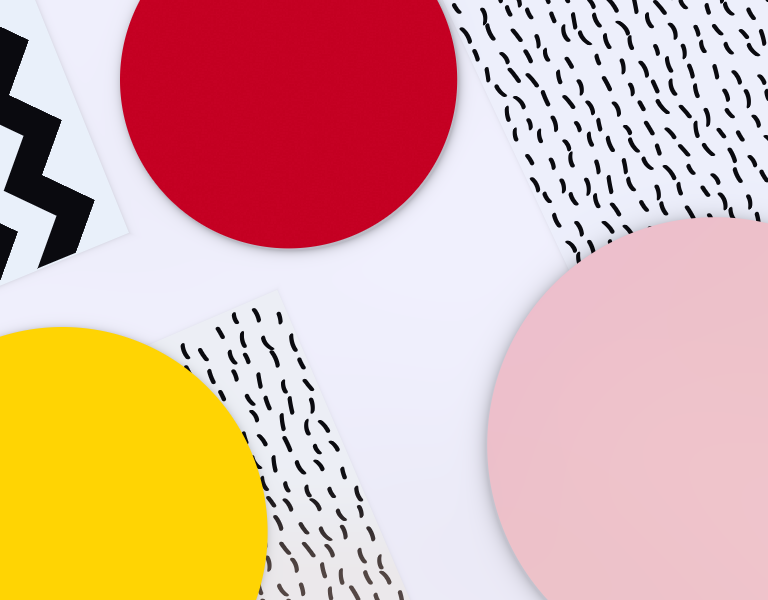
Reproduce this background procedurally as a WebGL 1 fragment shader.

```glsl
precision highp float;
// Flat paper still life: red, yellow and pink discs over dashed and zigzag cards.
uniform vec2 u_resolution;

float fill(float d) {
  return clamp(0.5 - d * u_resolution.y, 0.0, 1.0);
}

float shadow(float d, float reach) {
  return exp(-max(d, 0.0) / reach);
}

vec2 hash2(vec2 cell) {
  return fract(sin(vec2(dot(cell, vec2(127.1, 311.7)), dot(cell, vec2(269.5, 183.3)))) * 43758.5);
}

// Jittered cells of short bent strokes, kept inside the corner x > 0, y > 0
float dashes(vec2 q) {
  vec2 size = vec2(0.034, 0.039);
  float nearest = 1.0;
  for (int j = -1; j <= 1; j++) {
    for (int i = -1; i <= 1; i++) {
      vec2 cell = floor(q / size) + vec2(float(i), float(j));
      vec2 rnd = hash2(cell);
      vec2 shape = hash2(cell + 57.0);
      float stagger = 0.5 * mod(cell.x, 2.0) - 0.25;
      vec2 center = (cell + 0.5 + 0.38 * (rnd - 0.5) + vec2(0.0, stagger)) * size;
      if (min(center.x, center.y) < 0.011) continue;
      vec2 v = q - center;
      v.x += (shape.x - 0.5) * 0.6 * v.y + (rnd.y - 0.5) * 45.0 * v.y * v.y;
      float halfLength = 0.006 + 0.006 * shape.y;
      float d = length(vec2(v.x, max(abs(v.y) - halfLength, 0.0))) - 0.0037;
      nearest = min(nearest, d);
    }
  }
  return nearest;
}

// Alternating chevron bands; the outermost band starts at zero
float zigzag(vec2 p) {
  vec2 v = p - vec2(0.1033, 0.8);
  float along = dot(v, vec2(0.3815, -0.9249)) / 0.1442;
  float across = dot(v, vec2(-0.9249, -0.3815));
  float wave = 1.0 - abs(2.0 * fract(along) - 1.0);
  float band = across - 0.0655 * wave;
  float repeated = mod(band, 0.1386);
  float d = abs(repeated - 0.03465) - 0.03465;
  return max(d, -band) * 0.74;
}

void main() {
  vec2 p = gl_FragCoord.xy / u_resolution.y;
  vec3 ink = vec3(0.04, 0.04, 0.06);

  // Table paper with a faint uneven light
  float light = sin(p.x * 5.0 + 1.3 * sin(p.y * 4.0)) * sin(p.y * 6.0 + p.x);
  vec3 color = vec3(0.937, 0.936, 0.988) + 0.006 * light;
  color -= vec3(0.01, 0.014, 0.016) * smoothstep(0.4, 0.0, p.y);

  // Zigzag card, upper left
  vec2 corner = p - vec2(0.215, 0.612);
  float card = max(dot(corner, vec2(0.928, 0.374)), dot(corner, vec2(0.38, -0.925)));
  color *= 1.0 - 0.08 * shadow(card, 0.004);
  color = mix(color, vec3(0.915, 0.94, 0.98), fill(card));
  color = mix(color, ink, fill(max(zigzag(p), card + 0.003)));

  // Dashed card, upper right
  vec2 v = p - vec2(0.7287, 1.02);
  vec2 q = vec2(dot(v, vec2(0.906, 0.423)), dot(v, vec2(0.423, -0.906)));
  color *= 1.0 - 0.05 * shadow(abs(q.x), 0.003);
  color = mix(color, vec3(0.928, 0.936, 0.985), fill(-q.x));
  color = mix(color, ink, fill(dashes(q)));

  // Dashed card, lower middle; its ink fades to brown near the bottom
  v = p - vec2(0.462, 0.517);
  q = vec2(dot(v, vec2(-0.919, -0.394)), dot(v, vec2(0.394, -0.919)));
  card = -min(q.x, q.y);
  color *= 1.0 - 0.04 * shadow(abs(card), 0.003);
  float fade = smoothstep(0.24, 0.02, p.y);
  color = mix(color, mix(vec3(0.925, 0.935, 0.96), vec3(0.92, 0.91, 0.92), fade), fill(card));
  color = mix(color, mix(ink, vec3(0.33, 0.28, 0.27), fade), fill(dashes(q)));

  // Red disc
  vec2 center = vec2(0.481, 0.867);
  float disc = length(p - center) - 0.281;
  color *= 1.0 - 0.22 * shadow(length(p - center - vec2(0.003, -0.004)) - 0.281, 0.007);
  float grain = hash2(floor(p * 400.0)).x - 0.5;
  color = mix(color, vec3(0.77, 0.0, 0.135) + 0.012 * grain, fill(disc));

  // Yellow disc
  center = vec2(0.104, 0.113);
  disc = length(p - center) - 0.342;
  color *= 1.0 - 0.12 * shadow(disc, 0.006);
  color = mix(color, vec3(1.0, 0.83, 0.01), fill(disc));

  // Pink disc, warmer toward the lower right
  center = vec2(1.192, 0.258);
  disc = length(p - center) - 0.38;
  color *= 1.0 - 0.17 * shadow(length(p - center - vec2(-0.003, -0.003)) - 0.38, 0.012);
  vec3 pink = mix(vec3(0.925, 0.735, 0.8), vec3(0.935, 0.765, 0.795), smoothstep(0.4, 1.2, p.x - p.y + 0.3));
  color = mix(color, pink + 0.006 * light, fill(disc));

  gl_FragColor = vec4(color, 1.0);
}
```
